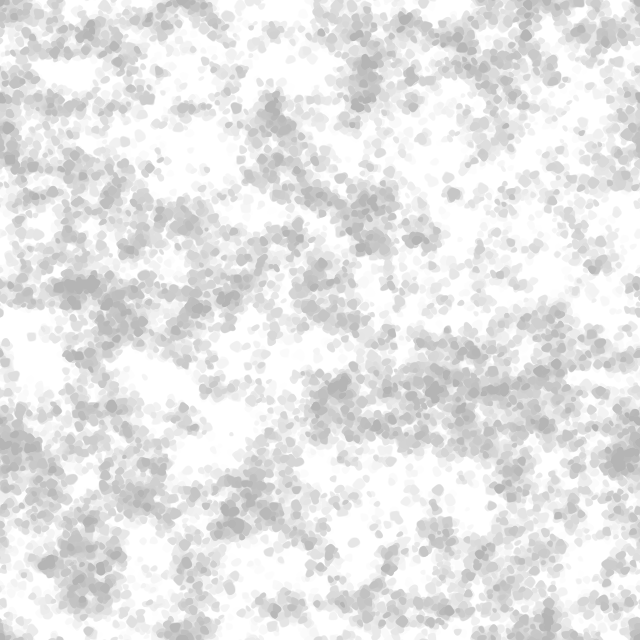
Give the GLSL for this texture, as a WebGL 1 fragment shader.

```glsl
precision highp float;
// Mottled pale grey stone: thousands of small, slightly warped discs are laid
// over each other and the darkest one wins. Each takes its tone from layered
// wrapping noise plus a random offset, so the discs gather in ragged clumps.

uniform vec2 u_resolution;

const float TAU = 6.2831853;

vec3 hash3(vec2 cell, float seed) {
  vec3 q = fract((cell.xyx + seed * 17.3) * vec3(0.1031, 0.1030, 0.0973));
  q += dot(q, q.yxz + 33.33);
  return fract((q.xxy + q.yzz) * q.zyx);
}

// Wraps an integer cell into its period, safe against rounding
vec2 wrapCell(vec2 cell, vec2 period) {
  return floor(mod(cell + 0.5, period));
}

float latticeValue(vec2 cell, vec2 period, float seed) {
  return hash3(wrapCell(cell, period), seed).x;
}

float wrappedNoise(vec2 uv, vec2 period, float seed) {
  vec2 p = uv * period;
  vec2 cell = floor(p);
  vec2 f = p - cell;
  f = f * f * (3.0 - 2.0 * f);
  float low = mix(latticeValue(cell, period, seed),
                  latticeValue(cell + vec2(1.0, 0.0), period, seed), f.x);
  float high = mix(latticeValue(cell + vec2(0.0, 1.0), period, seed),
                   latticeValue(cell + vec2(1.0, 1.0), period, seed), f.x);
  return mix(low, high, f.y);
}

// Clump density around zero; cells are a little wider than tall
float clumps(vec2 uv) {
  vec2 period = vec2(7.0, 9.0);
  float weight = 0.21;
  float sum = 0.0;
  for (int i = 0; i < 4; i++) {
    sum += weight * (wrappedNoise(uv, period, float(i) + 3.0) - 0.5);
    period *= 2.0;
    weight *= 1.1;
  }
  return sum;
}

// Lays one grid of jittered discs over the darkness gathered so far
float addDiscs(float darkness, vec2 uv, float count, float seed) {
  vec2 p = uv * count;
  vec2 home = floor(p);
  for (int y = -1; y <= 1; y++) {
    for (int x = -1; x <= 1; x++) {
      vec2 cell = home + vec2(float(x), float(y));
      vec2 id = wrapCell(cell, vec2(count));
      vec2 center = cell + hash3(id, seed).xy;
      vec3 trait = hash3(id, seed + 5.0);
      float radius = mix(0.42, 0.86, trait.x);
      float cover = 1.0 - smoothstep(radius - 0.14, radius + 0.14, length(p - center));
      if (cover > 0.0) {
        float tone = clumps(center / count) + 0.19 * trait.y * trait.y - 0.022;
        darkness = mix(darkness, max(darkness, tone), cover);
      }
    }
  }
  return darkness;
}

void main() {
  vec2 uv = gl_FragCoord.xy / u_resolution;

  // Small wobble makes the discs irregular
  vec2 warped = uv + 0.0011 * sin(TAU * (vec2(53.0, 47.0) * uv.yx + vec2(19.0, -23.0) * uv));

  float darkness = max(clumps(warped) - 0.01, 0.0);
  darkness = addDiscs(darkness, warped, 92.0, 11.0);
  darkness = addDiscs(darkness, warped, 116.0, 29.0);

  // Compress the deepest greys
  darkness = min(darkness, 0.2) + 0.7 * max(darkness - 0.2, 0.0);
  gl_FragColor = vec4(vec3(1.0 - min(darkness, 0.29)), 1.0);
}
```
